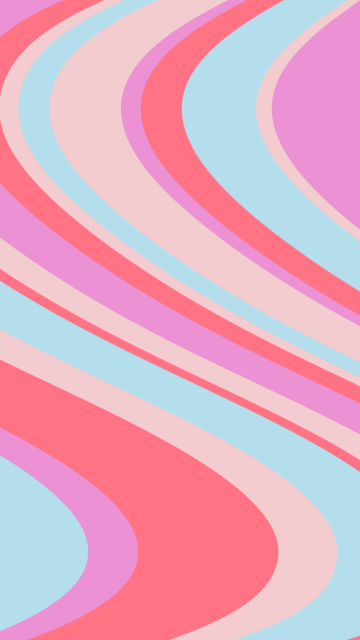
This background is drawn by a Shadertoy shader. Its source:

```glsl
// Flat pastel ribbons that sweep across the canvas in one wide S-shaped wave.

const vec3 BLUE = vec3(0.71, 0.87, 0.93);
const vec3 BLUSH = vec3(0.95, 0.80, 0.81);
const vec3 CORAL = vec3(1.00, 0.45, 0.52);
const vec3 ORCHID = vec3(0.92, 0.57, 0.83);

// Ribbon borders along the unbent axis, and the colour that starts at each
const float BORDERS[16] = float[16](
    -1.375, -1.236, -0.847, -0.683, -0.447, -0.396, -0.273, -0.102,
    -0.002, 0.051, 0.137, 0.336, 0.391, 0.505, 0.711, 0.755);
const vec3 COLORS[16] = vec3[16](
    ORCHID, CORAL, BLUSH, BLUE, CORAL, BLUSH, ORCHID, CORAL,
    BLUSH, BLUE, BLUSH, ORCHID, CORAL, BLUE, BLUSH, ORCHID);

// Sideways shift of the ribbons; the two turns lie at s = 0 and s = 1
float waveShift(vec2 uv) {
    float s = 1.199 - 1.4436 * uv.y;
    float lean = 0.32 + 0.28 * s + 0.37 * exp(-(s - 0.53) * (s - 0.53) / 0.07);
    float hump = s * (1.0 - s);
    float shift = 1.62 * (s * s * (3.0 - 2.0 * s) - 1.5 * lean * hump * hump);

    // Gentle change of the bend across the width, outside the turns
    float above = min(s, 0.0);
    float below = max(s - 1.0, 0.0);
    float side = uv.x - 0.5;
    shift += above * above * (0.35 - 3.7 * side * side);
    return shift + 2.9 * below * below * uv.x * uv.x * uv.x * uv.x;
}

void mainImage(out vec4 fragColor, in vec2 fragCoord) {
    vec2 uv = fragCoord / iResolution.xy;
    float across = uv.x - waveShift(uv);
    float softness = max(fwidth(across), 1e-5);

    // Lay each ribbon over the ones to its left
    vec3 color = BLUE;
    for (int i = 0; i < 16; i++) {
        float cover = clamp((across - BORDERS[i]) / softness + 0.5, 0.0, 1.0);
        color = mix(color, COLORS[i], cover);
    }
    fragColor = vec4(color, 1.0);
}
```
